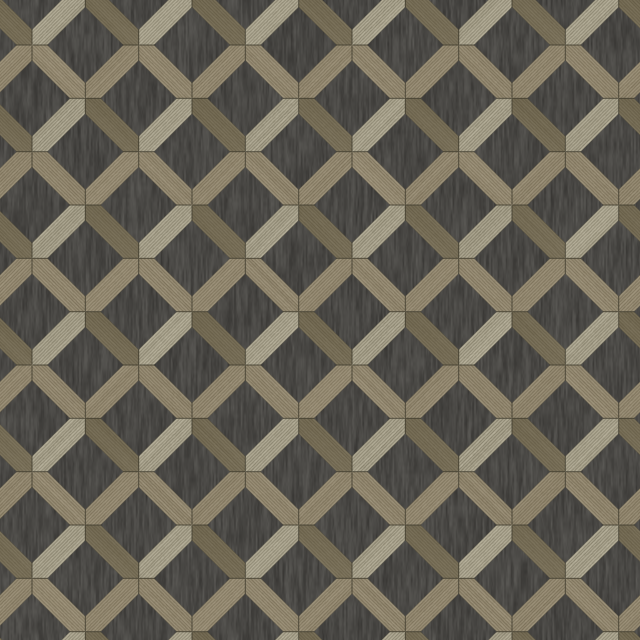
This pattern is drawn by a three.js fragment shader. Its source:

```glsl
varying vec2 vUv;

const float REPEATS = 6.0;
const float CELLS = 2.0 * REPEATS;          // each repeat is two by two cells
const vec2 OFFSET = vec2(0.60, 0.156);      // lattice shift, in cells
const float HALF_BAND = 0.29;               // slat half width, measured along x
const float SOFT = 0.014;
const float GROOVES = 9.0;
const float TAU = 6.2831853;

const vec3 CHARCOAL = vec3(0.287, 0.281, 0.268);
const vec3 PALE_WOOD = vec3(0.632, 0.608, 0.525);
const vec3 MID_WOOD = vec3(0.560, 0.518, 0.425);
const vec3 BROWN_WOOD = vec3(0.450, 0.415, 0.326);
const vec3 SEAM = vec3(0.25, 0.235, 0.18);

float hash(vec2 p) {
  vec3 q = fract(vec3(p.xyx) * 0.1031);
  q += dot(q, q.yzx + 33.33);
  return fract((q.x + q.y) * q.z);
}

// Value noise that wraps after a whole number of grid cells
float wrapNoise(vec2 p, vec2 period) {
  vec2 i = floor(p);
  vec2 f = fract(p);
  f = f * f * (3.0 - 2.0 * f);
  vec2 a = mod(i, period);
  vec2 b = mod(i + 1.0, period);
  return mix(mix(hash(a), hash(vec2(b.x, a.y)), f.x),
             mix(hash(vec2(a.x, b.y)), hash(b), f.x), f.y);
}

float streaks(vec2 uv, vec2 period) {
  return wrapNoise(uv * period, period) - 0.5;
}

// Vertical brushed grain of the dark panels
vec3 panelColor(vec2 uv) {
  float grain = 0.085 * streaks(uv, vec2(384.0, 44.0))
              + 0.045 * streaks(uv, vec2(210.0, 20.0))
              + 0.025 * streaks(uv, vec2(512.0, 160.0));
  return CHARCOAL + grain * vec3(1.0, 1.0, 0.97);
}

// Grooved slat: across runs over its width, along over its length
vec3 slatColor(vec3 wood, float contrast, float across, float along, vec2 cell) {
  float lane = (across / HALF_BAND + 1.0) * 0.5 * GROOVES;
  float seed = hash(cell + 71.0);
  float ridge = cos(TAU * (lane - 0.5));
  float laneTone = hash(vec2(floor(lane) + 13.0 * seed, seed * 57.0)) - 0.5;
  float fiber = hash(floor(vec2(lane * 2.0, along * 14.0)) + cell * 31.0) - 0.5;
  float tone = contrast * (0.5 * ridge + 0.45 * laneTone + 0.35 * fiber);
  return wood + tone + 0.012 * (seed - 0.5);
}

float lineMask(float d, float halfWidth) {
  return 1.0 - smoothstep(halfWidth - SOFT, halfWidth + SOFT, abs(d));
}

void main() {
  vec2 p = vUv * CELLS - OFFSET;
  vec2 cell = mod(floor(p), CELLS);
  vec2 f = fract(p);

  // Slats lean alternately to form the diamond lattice
  float rising = mod(cell.x + cell.y, 2.0);
  float shadedRow = mod(cell.y, 2.0);
  float x = mix(1.0 - f.x, f.x, rising);
  float across = x - f.y;
  float along = x + f.y;

  // Alternate rows pair pale with brown; the others are all mid wood
  vec3 wood = mix(MID_WOOD, mix(BROWN_WOOD, PALE_WOOD, rising), shadedRow);
  float contrast = mix(0.075, mix(0.045, 0.10, rising), shadedRow);
  wood -= 0.025 * shadedRow * (1.0 - rising) * (f.y - 0.5);

  float band = lineMask(across, HALF_BAND);
  vec3 slat = slatColor(wood, contrast, across, along, cell);
  slat = mix(slat, SEAM, 0.35 * lineMask(abs(across) - HALF_BAND, 0.010));

  // Thin dark joints where slats meet
  vec2 edge = min(f, 1.0 - f);
  slat = mix(slat, SEAM, 0.8 * lineMask(min(edge.x, edge.y), 0.010));

  gl_FragColor = vec4(mix(panelColor(vUv), slat, band), 1.0);
}
```
